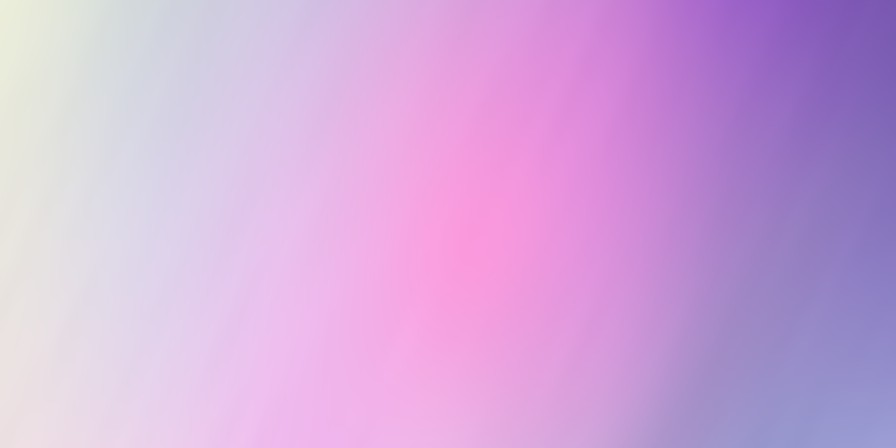
A Shadertoy shader for this background:

```glsl
// A soft pastel mesh gradient: cream to orchid pink to violet and periwinkle.
// Three horizontal colour ramps are joined by a parabola in height, then a
// pink glow, a grey-mauve diagonal band and faint slanted streaks are added.

const int STOPS = 7;

// Ramps from left to right, at the top, middle and bottom of the canvas
const vec3 TOP_RAMP[STOPS] = vec3[STOPS](
    vec3(0.92, 0.93, 0.85), vec3(0.82, 0.84, 0.86), vec3(0.82, 0.76, 0.89),
    vec3(0.86, 0.64, 0.87), vec3(0.81, 0.52, 0.84), vec3(0.60, 0.38, 0.78),
    vec3(0.47, 0.34, 0.69));
const vec3 MIDDLE_RAMP[STOPS] = vec3[STOPS](
    vec3(0.91, 0.90, 0.87), vec3(0.86, 0.83, 0.91), vec3(0.91, 0.74, 0.92),
    vec3(0.96, 0.63, 0.88), vec3(0.87, 0.56, 0.86), vec3(0.64, 0.50, 0.78),
    vec3(0.53, 0.46, 0.75));
const vec3 BOTTOM_RAMP[STOPS] = vec3[STOPS](
    vec3(0.93, 0.88, 0.89), vec3(0.92, 0.82, 0.92), vec3(0.94, 0.72, 0.93),
    vec3(0.92, 0.70, 0.90), vec3(0.80, 0.64, 0.85), vec3(0.60, 0.59, 0.80),
    vec3(0.61, 0.62, 0.83));

const vec3 GLOW_PINK = vec3(1.0, 0.58, 0.85);
const vec2 GLOW_CENTER = vec2(0.53, 0.46);
const vec2 GLOW_RADIUS = vec2(0.07, 0.20);
const float GLOW_SLANT = 0.12;
const float GLOW_STRENGTH = 0.5;

const vec3 BAND_MAUVE = vec3(0.57, 0.51, 0.72);
const float BAND_FOOT = 0.74;
const float BAND_SLANT = 0.33;
const float BAND_WIDTH = 0.05;
const float BAND_STRENGTH = 0.25;

const float STREAK_SLANT = 0.22;
const vec2 STREAK_SCALE = vec2(45.0, 4.0);
const float STREAK_STRENGTH = 0.012;

// Smooth Catmull-Rom curve through evenly spaced colours
vec3 sampleRamp(vec3 ramp[STOPS], float x) {
    float s = clamp(x, 0.0, 1.0) * float(STOPS - 1);
    int i = min(int(s), STOPS - 2);
    float t = s - float(i);
    vec3 a = ramp[max(i - 1, 0)];
    vec3 b = ramp[i];
    vec3 c = ramp[i + 1];
    vec3 d = ramp[min(i + 2, STOPS - 1)];
    return b + 0.5 * t * (c - a + t * (2.0 * a - 5.0 * b + 4.0 * c - d
             + t * (3.0 * (b - c) + d - a)));
}

// Parabola in height through the three ramps
vec3 meshGradient(vec2 uv) {
    vec3 low = sampleRamp(BOTTOM_RAMP, uv.x);
    vec3 mid = sampleRamp(MIDDLE_RAMP, uv.x);
    vec3 high = sampleRamp(TOP_RAMP, uv.x);
    float h = 2.0 * uv.y - 1.0;
    return mid + 0.5 * h * (high - low) + 0.5 * h * h * (high + low - 2.0 * mid);
}

float hash(vec2 p) {
    vec3 q = fract(p.xyx * 0.1031);
    q += dot(q, q.yzx + 33.33);
    return fract((q.x + q.y) * q.z);
}

float valueNoise(vec2 p) {
    vec2 cell = floor(p);
    vec2 f = fract(p);
    f = f * f * (3.0 - 2.0 * f);
    float low = mix(hash(cell), hash(cell + vec2(1.0, 0.0)), f.x);
    float high = mix(hash(cell + vec2(0.0, 1.0)), hash(cell + 1.0), f.x);
    return mix(low, high, f.y);
}

void mainImage(out vec4 fragColor, in vec2 fragCoord) {
    vec2 uv = fragCoord / iResolution.xy;
    vec3 color = meshGradient(uv);

    // Pink glow, leaning to the right
    vec2 fromGlow = uv - GLOW_CENTER;
    fromGlow.x -= GLOW_SLANT * fromGlow.y;
    fromGlow /= GLOW_RADIUS;
    color = mix(color, GLOW_PINK, GLOW_STRENGTH * exp(-dot(fromGlow, fromGlow)));

    // Muted band between violet and periwinkle, fading towards the top
    float across = (uv.x - BAND_FOOT - BAND_SLANT * uv.y) / BAND_WIDTH;
    float band = exp(-across * across) * (1.0 - smoothstep(0.5, 0.85, uv.y));
    color = mix(color, BAND_MAUVE, BAND_STRENGTH * band);

    // Faint brushed streaks
    vec2 streak = vec2(uv.x - STREAK_SLANT * uv.y, uv.y) * STREAK_SCALE;
    color += STREAK_STRENGTH * (valueNoise(streak) - 0.5);

    fragColor = vec4(clamp(color, 0.0, 1.0), 1.0);
}
```
